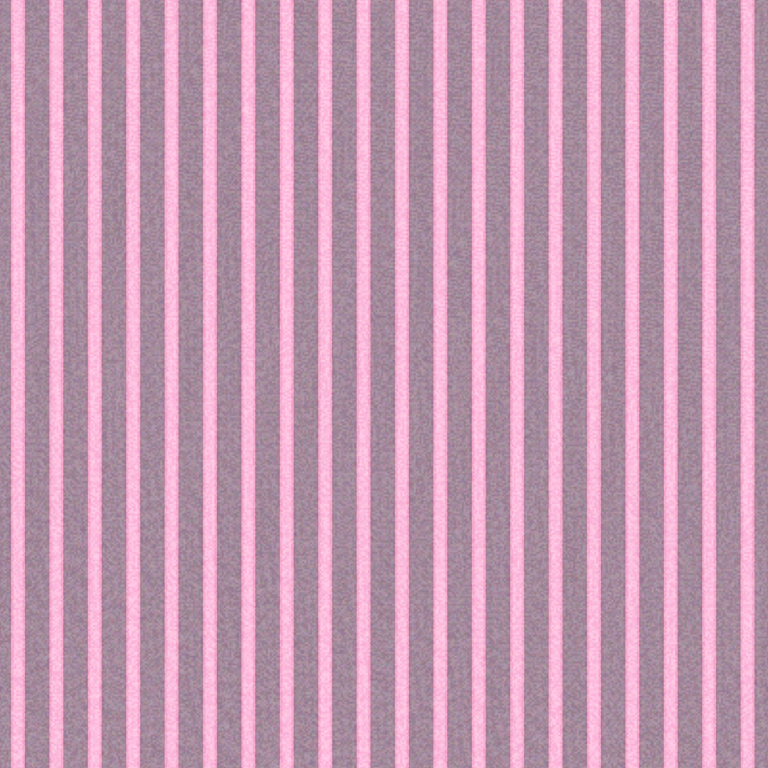
Reproduce this pattern procedurally as a three.js fragment shader.

```glsl
varying vec2 vUv;

float hash(vec2 p) {
  return fract(sin(dot(p, vec2(127.1, 311.7))) * 43758.5453);
}

// Value noise that wraps after a whole number of cells
float wrapNoise(vec2 uv, vec2 cells, float seed) {
  vec2 p = uv * cells;
  vec2 i = floor(p);
  vec2 f = fract(p);
  f = f * f * (3.0 - 2.0 * f);
  vec2 a = mod(i, cells) + seed;
  vec2 b = mod(i + 1.0, cells) + seed;
  return mix(mix(hash(a), hash(vec2(b.x, a.y)), f.x),
             mix(hash(vec2(a.x, b.y)), hash(b), f.x), f.y);
}

void main() {
  // Signed distance to the stripe edge, in stripe periods
  float across = fract(vUv.x * 20.0);
  float edge = abs(across - 0.468) - 0.18;
  float stripe = 1.0 - smoothstep(-0.02, 0.02, edge);

  // Pink stripe with deeper borders
  float border = smoothstep(-0.09, -0.03, edge);
  vec3 pink = mix(vec3(0.99, 0.745, 0.87), vec3(0.96, 0.67, 0.80), border);

  // Mauve ground, redder beside each stripe
  float fringe = 1.0 - smoothstep(0.02, 0.07, edge);
  vec3 mauve = mix(vec3(0.64, 0.54, 0.61), vec3(0.66, 0.50, 0.60), fringe);

  // Fine grain, tinted per channel on the ground
  float grain = wrapNoise(vUv, vec2(400.0), 0.0) - 0.5;
  vec3 tint = vec3(wrapNoise(vUv, vec2(320.0), 17.0),
                   wrapNoise(vUv, vec2(320.0), 43.0),
                   wrapNoise(vUv, vec2(320.0), 71.0)) - 0.5;
  mauve += grain * 0.11 + tint * 0.06;
  pink += grain * vec3(0.03, 0.13, 0.08) + tint * 0.02;

  // Faint vertical threads
  float thread = wrapNoise(vUv, vec2(160.0, 4.0), 97.0) - 0.5;
  vec3 color = mix(mauve, pink, stripe) + thread * 0.015;

  gl_FragColor = vec4(clamp(color, 0.0, 1.0), 1.0);
}
```
